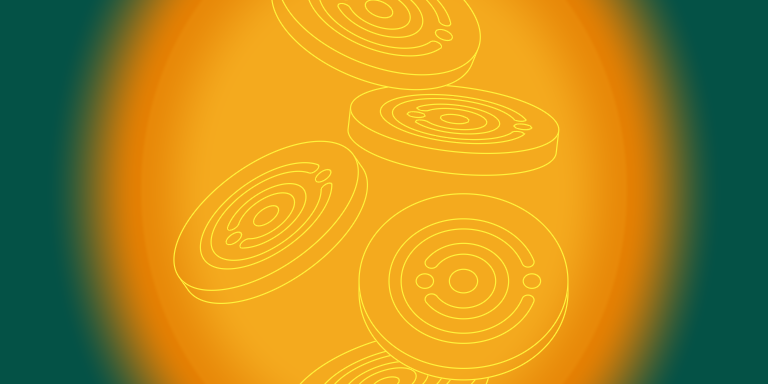
This background is drawn by a WebGL 2 fragment shader. Its source:

```glsl
#version 300 es
precision highp float;
// Outlined coins tumbling in front of a blurred amber sun on deep green.

#define GREEN vec3(0.015, 0.32, 0.275)
#define ORANGE vec3(0.895, 0.50, 0.01)
#define AMBER vec3(0.957, 0.665, 0.118)
#define LINE_COLOUR vec3(1.0, 0.95, 0.23)
#define LINE_WIDTH 0.0031
#define SUN_CENTRE vec2(1.0, 0.505)
#define SUN_STRETCH 1.18
#define HALO_RADIUS 0.885
#define CORE_RADIUS 0.633

uniform vec2 u_resolution;
out vec4 outColour;

const int COINS = 5;

// Centre (xy) and major radius vector (zw), back to front.
const vec4 PLACE[COINS] = vec4[](
    vec4(1.005, 0.000, 0.253, 0.083),
    vec4(1.207, 0.268, 0.272, 0.000),
    vec4(0.693, 0.438, 0.227, 0.159),
    vec4(1.184, 0.690, 0.271, -0.031),
    vec4(0.987, 0.977, 0.258, -0.104));

// Minor/major ratio and visible rim depth, in coin radii.
const vec2 TILT[COINS] = vec2[](
    vec2(0.43, 0.15), vec2(0.836, 0.11), vec2(0.49, 0.15),
    vec2(0.31, 0.21), vec2(0.53, 0.15));

// Signed distance divided by its screen gradient: distance in pixels.
float toPixels(float d) {
    return d / max(length(vec2(dFdx(d), dFdy(d))), 1e-5);
}

// Coverage of a thin line along the zero contour of d.
float stroke(float d) {
    float halfWidth = 0.5 * LINE_WIDTH * u_resolution.y;
    return clamp(halfWidth + 0.5 - abs(toPixels(d)), 0.0, 1.0);
}

// Round-ended ring band, open around the +x axis.
float openRing(vec2 q, float radius, float halfBand, float gapAngle) {
    q.y = abs(q.y);
    vec2 cap = radius * vec2(cos(gapAngle), sin(gapAngle));
    bool inGap = q.y * cap.x < q.x * cap.y;
    return (inGap ? length(q - cap) : abs(length(q) - radius)) - halfBand;
}

// Unit disc swept along +y.
float sweptDisc(vec2 q, float depth) {
    return length(q - vec2(0.0, clamp(q.y, 0.0, depth))) - 1.0;
}

// Concentric pattern on the coin face; each open ring holds a dot in its gap.
float faceLines(vec2 q) {
    float ink = stroke(length(q) - 1.0);
    ink = max(ink, stroke(length(q) - 0.135));
    ink = max(ink, stroke(openRing(q, 0.655, 0.058, 0.34)));
    ink = max(ink, stroke(length(q - vec2(0.655, 0.0)) - 0.083));
    ink = max(ink, stroke(openRing(-q, 0.37, 0.062, 0.6)));
    return max(ink, stroke(length(q + vec2(0.37, 0.0)) - 0.083));
}

// Layer the coins; each silhouette hides the lines behind it.
float coinLines(vec2 p) {
    float ink = 0.0;
    for (int i = 0; i < COINS; i++) {
        vec2 axis = PLACE[i].zw;
        vec2 across = vec2(axis.y, -axis.x);
        vec2 offset = p - PLACE[i].xy;
        float squash = TILT[i].x;
        vec2 q = vec2(dot(offset, axis), dot(offset, across) / squash) / dot(axis, axis);
        float body = sweptDisc(q, TILT[i].y / squash);
        ink *= clamp(0.5 + toPixels(body), 0.0, 1.0);
        ink = max(ink, max(stroke(body), faceLines(q)));
    }
    return ink;
}

// Soft halo with a brighter core that has a faint rim.
vec3 sun(vec2 p) {
    float r = length((p - SUN_CENTRE) * vec2(1.0, 1.0 / SUN_STRETCH));
    float halo = 1.0 - smoothstep(CORE_RADIUS, HALO_RADIUS, r);
    float edge = 1.0 - smoothstep(CORE_RADIUS - 0.006, CORE_RADIUS + 0.006, r);
    float glow = 1.0 - smoothstep(0.45, CORE_RADIUS + 0.01, r);
    vec3 colour = mix(GREEN, ORANGE, halo);
    return mix(colour, AMBER, edge * mix(0.2, 1.0, glow));
}

void main() {
    // Height spans 0 to 1; x is centred on 1.
    vec2 p = (gl_FragCoord.xy - vec2(0.5 * u_resolution.x, 0.0)) / u_resolution.y;
    p.x += 1.0;
    outColour = vec4(mix(sun(p), LINE_COLOUR, coinLines(p)), 1.0);
}
```
